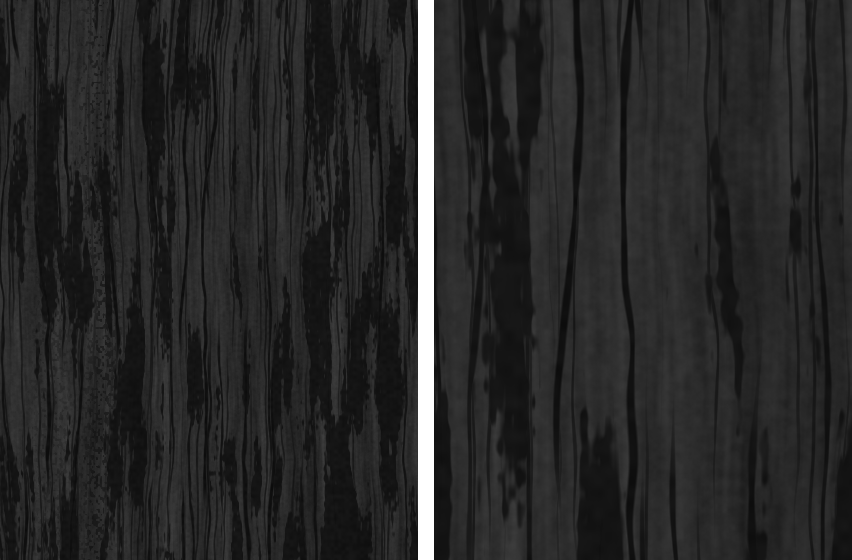
Left, the full canvas; right, a detail of the centre.
Give the GLSL for this texture, as a WebGL 2 fragment shader.

```glsl
#version 300 es
precision highp float;
// Charred black wood: upright fibres, long thin cracks, ragged burnt flakes and pits.

uniform vec2 u_resolution;
out vec4 fragColor;

float hash(vec2 p) {
    vec3 q = fract(p.xyx * 0.1031);
    q += dot(q, q.yzx + 33.33);
    return fract((q.x + q.y) * q.z);
}

float noise(vec2 p) {
    vec2 cell = floor(p);
    vec2 f = fract(p);
    f = f * f * (3.0 - 2.0 * f);
    float low = mix(hash(cell), hash(cell + vec2(1, 0)), f.x);
    float high = mix(hash(cell + vec2(0, 1)), hash(cell + vec2(1, 1)), f.x);
    return mix(low, high, f.y);
}

float fbm(vec2 p) {
    float sum = 0.0;
    float amplitude = 0.533;
    for (int i = 0; i < 4; i++) {
        sum += amplitude * noise(p);
        p = p * 2.03 + vec2(17.3, 9.1);
        amplitude *= 0.5;
    }
    return sum;
}

// One wandering, broken crack per column; returns its darkness.
float cracks(vec2 p, float columns, float width, float seed) {
    float pixel = 1.0 / u_resolution.y;
    float x = p.x * columns;
    float dark = 0.0;
    for (int k = -1; k <= 1; k++) {
        float id = floor(x) + float(k);
        float key = id * 7.31 + seed;
        float centre = id + 0.15 + 0.7 * hash(vec2(id, seed));
        centre += 0.5 * (noise(vec2(key, p.y * 5.0)) - 0.5);
        centre += 0.004 * columns * (noise(vec2(key, p.y * 28.0 + 40.0)) - 0.5);
        float presence = smoothstep(0.38, 0.62, noise(vec2(key + 91.0, p.y * 4.0 + seed)));
        float halfWidth = width * presence * (0.3 + noise(vec2(key + 53.0, p.y * 35.0)));
        float d = abs(x - centre) / columns;
        dark = max(dark, presence * (1.0 - smoothstep(halfWidth * 0.5, halfWidth + pixel, d)));
    }
    return dark;
}

void main() {
    vec2 p = gl_FragCoord.xy / u_resolution.y;

    // Gentle sideways drift of the grain
    vec2 q = p;
    q.x += 0.022 * (noise(vec2(p.x * 5.0, p.y * 2.5)) - 0.5);
    q.x += 0.007 * (noise(vec2(p.x * 24.0, p.y * 11.0)) - 0.5);

    // Grey fibres, broad to fine
    float tone = 0.171;
    tone += 0.07 * (fbm(vec2(q.x * 20.0, q.y * 1.6)) - 0.5);
    tone += 0.10 * (fbm(vec2(q.x * 95.0, q.y * 4.5)) - 0.5);
    tone += 0.035 * (noise(vec2(q.x * 300.0, q.y * 28.0)) - 0.5);
    tone += 0.05 * (fbm(p * 190.0) - 0.5);

    // Smooth pitted strip beside a burnt one
    float strip = exp(-pow((q.x - 0.18) / 0.032, 2.0));
    float burnt = exp(-pow((q.x - 0.095) / 0.04, 2.0));

    // Ragged flakes gathered in patches
    float gather = fbm(vec2(q.x * 7.0, q.y * 2.2) + 31.0) - 0.5;
    float flake = fbm(vec2(q.x * 58.0, q.y * 6.0) + 11.0);
    flake += 0.13 * (noise(p * vec2(240.0, 110.0)) - 0.5);
    flake += 0.55 * gather + 0.06 * burnt - 0.07 * strip;
    float dark = 0.85 * smoothstep(0.56, 0.65, flake);

    // Pits
    float pits = smoothstep(0.6, 0.78, noise(p * vec2(260.0, 210.0)) + 0.5 * gather);
    dark = max(dark, 0.6 * pits * max(strip, 0.5 * burnt));

    // Cracks, long and wide to short and hair-thin
    float calm = 1.0 - 0.7 * strip;
    dark = max(dark, cracks(q, 17.0, 0.0032, 3.0));
    dark = max(dark, 0.9 * calm * cracks(q, 38.0, 0.0018, 47.0));
    dark = max(dark, 0.65 * calm * cracks(q, 80.0, 0.0011, 83.0));

    float grey = mix(tone, 0.045 + 0.03 * noise(p * 150.0), dark);
    fragColor = vec4(vec3(grey), 1.0);
}
```
